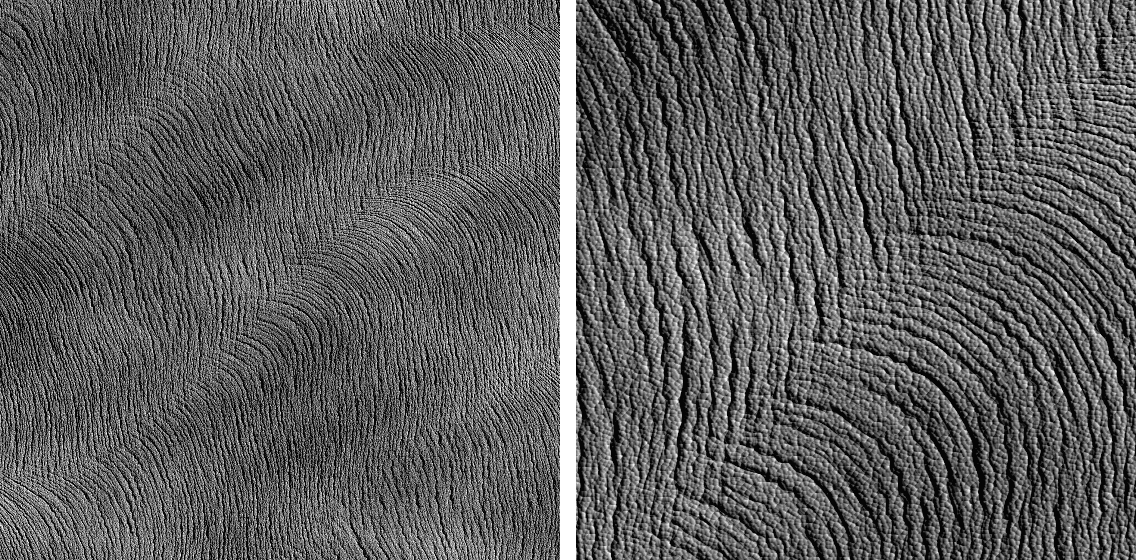
Left, the full canvas; right, a detail of the centre.
This texture is drawn by a WebGL 2 fragment shader. Its source:

```glsl
#version 300 es
precision highp float;

uniform vec2 u_resolution;
out vec4 fragColor;

vec2 hash2(vec2 cell) {
    vec3 q = fract(cell.xyx * vec3(0.1031, 0.1030, 0.0973));
    q += dot(q, q.yzx + 33.33);
    return fract((q.xx + q.yz) * q.zy);
}

// Squared distance to the nearest scattered point
float cellular(vec2 p) {
    vec2 cell = floor(p);
    vec2 local = p - cell;
    float nearest = 4.0;
    for (int y = -1; y <= 1; y++) {
        for (int x = -1; x <= 1; x++) {
            vec2 offset = vec2(x, y);
            vec2 d = offset + hash2(cell + offset) - local;
            nearest = min(nearest, dot(d, d));
        }
    }
    return nearest;
}

// Rising, uneven bands; each whole number marks the fold on top of a band
float bandPhase(vec2 p) {
    return 2.9 * p.y - 0.8 * p.x + 0.42 * sin(3.3 * p.x + 2.6 * p.y + 0.6)
         + 0.12 * sin(8.0 * p.x - 6.0 * p.y + 2.0) + 0.35;
}

// Long thin cells that lean over towards the top of their band
float strands(vec2 p, float band, float below) {
    float sway = 0.008 * sin(9.0 * p.x + 10.0 * p.y + band)
               + 0.003 * sin(31.0 * p.y - 17.0 * p.x + 2.0 * band)
               + 0.0008 * sin(310.0 * p.y + 6.0 * sin(90.0 * p.x));
    float lean = below > 0.0 ? exp(-3.6 * below) : 1.0 - 3.6 * below + 7.0 * below * below;
    lean *= 0.055 + 0.025 * sin(5.0 * p.x + 3.0 * p.y + 2.4 * band);
    return -cellular(vec2(200.0 * (p.x + sway + lean), 19.0 * p.y) + 17.0 * band);
}

// Neighbouring bands cross each other in a wide zone above a fold
float strandHeight(vec2 p) {
    float phase = bandPhase(p);
    float band = floor(phase);
    float above = phase - band;
    float lower = strands(p, band, -above);
    float upper = strands(p, band + 1.0, 1.0 - above);
    float blend = smoothstep(0.0, 0.45, above);
    return mix(lower, upper, blend) / length(vec2(blend, 1.0 - blend));
}

float grainHeight(vec2 p) {
    return -cellular(vec2(380.0, 450.0) * p + 41.0);
}

// Broad patches of light and dark
float patches(vec2 p) {
    return sin(6.0 * p.x + 2.0 * sin(5.0 * p.y)) * sin(8.0 * p.y - 3.0 * p.x + 1.0)
         + 0.6 * sin(17.0 * p.x + 2.0 * sin(13.0 * p.y)) * sin(21.0 * p.y - 6.0 * p.x)
         + 0.8 * (0.35 - cellular(vec2(48.0 * p.x + 16.0 * p.y, 26.0 * p.y)));
}

void main() {
    vec2 p = gl_FragCoord.xy / min(u_resolution.x, u_resolution.y);

    // Slopes facing a light at the upper right
    float stepSize = 0.0011;
    vec2 towardLight = stepSize * normalize(vec2(1.0, 0.4));
    float strandSlope = (strandHeight(p) - strandHeight(p + towardLight)) / (200.0 * stepSize);
    float grainSlope = (grainHeight(p) - grainHeight(p + towardLight)) / (400.0 * stepSize);

    // Shaded sides fall to black, lit sides stay grey
    float shade = 0.42 + 0.62 * clamp(strandSlope, -1.1, 0.0) + 0.18 * clamp(strandSlope, 0.0, 1.2);
    shade += 0.31 * grainSlope;
    shade += 0.085 * patches(p);

    fragColor = vec4(vec3(clamp(shade, 0.02, 0.95)), 1.0);
}
```
